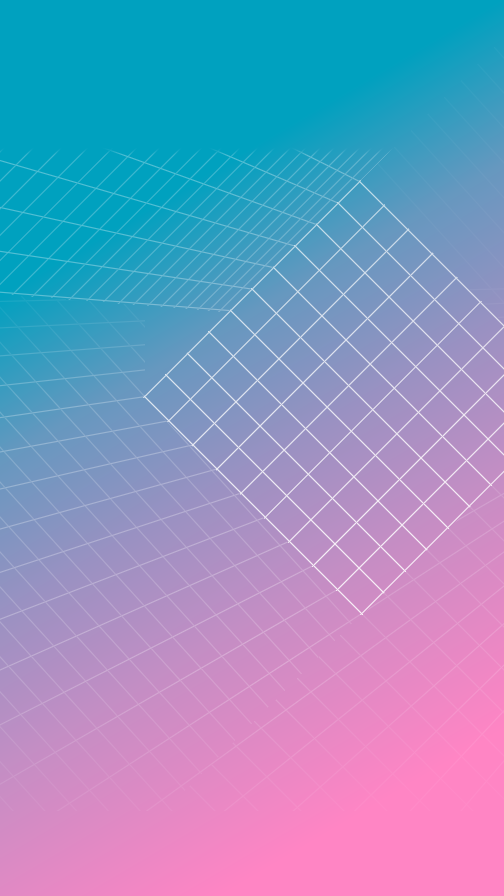
Give the GLSL for this background, as a WebGL 2 fragment shader.

```glsl
#version 300 es
precision highp float;
// A slanted gradient from teal through violet to pink, under a white
// diamond grid whose lines carry on as faint bent meshes around it.
// Lengths are in canvas heights; the diamond has its own (along, down) axes.

uniform vec2 u_resolution;
out vec4 outColor;

// Coverage of a thin line at the given distance.
float line(float dist) {
    float pixel = 1.0 / u_resolution.y;
    return clamp(0.5 + (0.00065 - abs(dist)) / pixel, 0.0, 1.0);
}

// Signed distance to the nearest multiple of a spacing.
float repeated(float x, float spacing) {
    return (fract(x / spacing + 0.5) - 0.5) * spacing;
}

float ramp(float from, float to, float x) {
    return clamp((x - from) / (to - from), 0.0, 1.0);
}

vec3 background(vec2 p) {
    float t = 1.0 - p.y + 0.59 * p.x;
    vec3 teal = vec3(0.0, 0.63, 0.75);
    vec3 blue = vec3(0.40, 0.595, 0.75);
    vec3 violet = vec3(0.60, 0.57, 0.76);
    vec3 orchid = vec3(0.77, 0.555, 0.77);
    vec3 pink = vec3(1.0, 0.52, 0.77);
    vec3 color = mix(teal, blue, ramp(0.33, 0.514, t));
    color = mix(color, violet, ramp(0.514, 0.684, t));
    color = mix(color, orchid, ramp(0.684, 0.862, t));
    return mix(color, pink, ramp(0.862, 1.146, t));
}

// Shallow curtain lines crossed by diagonals that crowd towards the diamond.
float upperMesh(vec2 d, float gap) {
    float spacing = (0.234 + gap) / 20.0;
    float phase = 20.0 * log(1.0 + gap / 0.234);
    float mesh = 0.75 * line(repeated(phase, 1.0) * spacing * 0.707);
    for (int i = 4; i <= 10; i++) {
        float start = float(i) * 0.024;
        float slope = 0.08 + 0.07 * float(i - 4);
        float dist = d.y - start + slope * (d.x - start);
        mesh = max(mesh, line(dist / length(vec2(1.0, slope))));
    }
    return mesh;
}

// A fan of lines leaving the diamond's lower edge, crossed by falling diagonals.
float lowerMesh(vec2 d, vec2 axes) {
    float falling = repeated(d.y + 1.1 * d.x, 0.039) / 1.49;
    if (axes.y > 0.2422) falling = repeated(axes.x, 0.024) * 1.414;
    float mesh = 0.7 * line(falling);
    for (int i = -4; i <= 15; i++) {
        float k = float(i);
        float start = k * 0.0269;
        float slope = 0.145 + 0.038 * k + 0.002 * k * k;
        float dist = d.y + start - slope * (d.x - start);
        mesh = max(mesh, line(dist / length(vec2(1.0, slope))));
    }
    return mesh;
}

void main() {
    vec2 p = gl_FragCoord.xy / u_resolution.y;
    vec2 d = p - vec2(0.1615, 0.5573);
    vec2 axes = 0.5 * vec2(d.x + d.y, d.x - d.y);
    vec3 color = background(p);

    // Diamond of ten by nine cells, with a small margin for its outline.
    vec2 size = vec2(0.24, 0.2422);
    vec2 outside = abs(axes - 0.5 * size) - 0.5 * size;
    float edge = max(outside.x, outside.y);
    float grid = max(line(repeated(axes.x, 0.024) * 1.414),
                     line(repeated(axes.y, 0.2422 / 9.0) * 1.414));
    float gridAlpha = mix(0.85, 0.65, ramp(0.4, 0.75, p.y));

    // Faint meshes, split by the hem of the upper one.
    float hem = 0.652 + 0.08 * (0.258 - p.x);
    float mesh = 0.0;
    if (edge < 0.0012) {
        mesh = grid * gridAlpha;
    } else if (axes.y < 0.0 && p.y > hem - 0.001) {
        float top = 1.0 - smoothstep(0.825, 0.836, p.y);
        mesh = 0.32 * top * upperMesh(d, -2.0 * axes.y);
    } else if (axes.y > 0.0 || d.x < 0.0) {
        float fade = smoothstep(0.09, 0.3, p.y) * (1.0 - smoothstep(0.54, 0.66, p.y));
        float alpha = mix(0.08, 0.27, fade) * step(0.095, p.y);
        alpha *= mix(1.0, 0.6, smoothstep(0.3, 0.42, p.x));
        mesh = alpha * lowerMesh(d, axes);
    }

    outColor = vec4(mix(color, vec3(1.0), mesh), 1.0);
}
```
